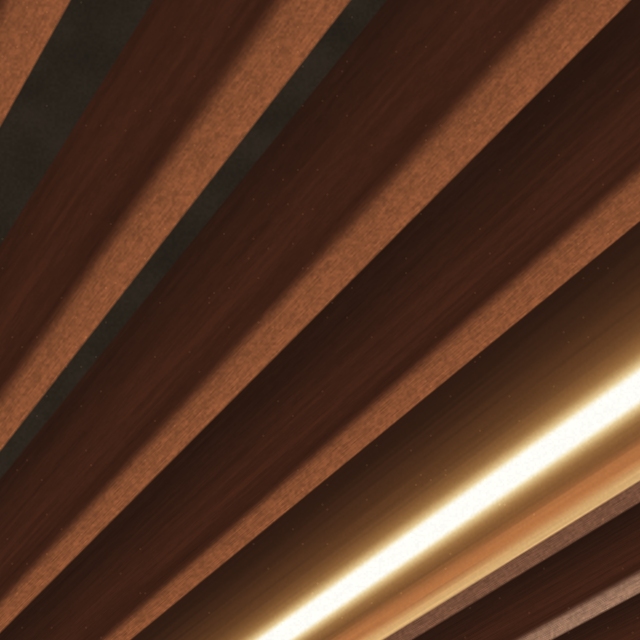
A Shadertoy shader for this texture:

```glsl
#define VANISH vec2(-1.003, -0.992)
#define FIRST_EDGE 0.558
#define SPACING 0.2195
#define LAMP_AT 4.03
#define LAMP_WIDTH 0.13
#define WOOD_DARK vec3(0.165, 0.095, 0.065)
#define WOOD_WARM vec3(0.255, 0.135, 0.088)
#define WOOD_LIT vec3(0.535, 0.315, 0.195)
#define WOOD_PALE vec3(0.60, 0.45, 0.36)
#define CONCRETE vec3(0.165, 0.138, 0.110)
#define GOLD vec3(0.84, 0.65, 0.38)
#define CREAM vec3(0.97, 0.90, 0.70)

float hash(vec2 p) {
    vec3 q = fract(vec3(p.xyx) * 0.1031);
    q += dot(q, q.yzx + 33.33);
    return fract((q.x + q.y) * q.z);
}

float noise(vec2 p) {
    vec2 i = floor(p), f = fract(p);
    f = f * f * (3.0 - 2.0 * f);
    return mix(mix(hash(i), hash(i + vec2(1, 0)), f.x),
               mix(hash(i + vec2(0, 1)), hash(i + vec2(1, 1)), f.x), f.y);
}

// Timber faces, lit slat undersides and the concrete gaps behind them
vec3 slats(float t, float aa, float dist, vec2 uv) {
    float k = floor(t), f = t - k;
    float grain = noise(vec2(t * 45.0, dist * 7.0)) - 0.5;
    float fine = noise(vec2(t * 100.0, dist * 75.0)) - 0.5;
    float speckle = noise(uv * 240.0) - 0.5;

    vec3 col = mix(WOOD_DARK, WOOD_WARM, smoothstep(0.0, 0.6, f));
    col *= 1.0 + 0.16 * grain + 0.08 * fine;
    col *= 1.0 - 0.12 * smoothstep(0.55, 0.75, f);

    float gap = 0.30 - 0.165 * k;
    float inGap = (1.0 - smoothstep(gap - aa, gap + aa, f)) * step(0.0, gap);
    vec3 concrete = CONCRETE * (0.9 + 0.2 * noise(uv * 22.0) + 0.12 * speckle);
    col = mix(col, concrete, inGap);

    float start = 0.90 - 0.055 * dist;
    float strip = smoothstep(start - 0.07, start + 0.05, f);
    strip = max(strip, 1.0 - smoothstep(0.0, 2.0 * aa, f));
    vec3 lit = mix(WOOD_LIT, WOOD_LIT * vec3(0.86, 0.98, 1.18), smoothstep(3.5, 4.8, t));
    lit = mix(lit, WOOD_PALE, smoothstep(5.2, 5.8, t));
    lit *= 0.94 + 0.08 * smoothstep(start, 1.0, f);
    lit *= 1.0 + 0.15 * fine + 0.16 * speckle;
    return mix(col, lit, strip);
}

// Bay holding the glowing tube and the slat it lights from above
vec3 lampBay(float t, float dist) {
    float grain = noise(vec2(t * 40.0, dist * 5.0)) - 0.5;
    vec3 col = mix(WOOD_DARK * 1.1, vec3(0.43, 0.27, 0.15), smoothstep(2.95, 3.9, t));
    vec3 slat = mix(vec3(0.68, 0.43, 0.25), vec3(0.86, 0.69, 0.46), smoothstep(4.58, 4.76, t));
    col = mix(col, slat, smoothstep(4.36, 4.54, t));
    col *= 1.0 + 0.12 * grain;

    float d = abs(t - LAMP_AT) / LAMP_WIDTH;
    col = mix(col, GOLD, exp(-d * d * 0.25));
    col = mix(col, CREAM, exp(-pow(d / 1.45, 4.0)));
    return mix(col, vec3(1.0, 0.995, 0.97), 1.0 - smoothstep(0.65, 1.25, d));
}

void mainImage(out vec4 fragColor, in vec2 fragCoord) {
    vec2 uv = fragCoord / iResolution.xy;

    // Rays from the vanishing point, evenly spaced in inverse slope
    vec2 p = uv - VANISH;
    float dist = length(p);
    float t = (p.x / p.y - FIRST_EDGE) / SPACING;
    float aa = fwidth(t);

    vec3 col = slats(t, aa, dist, uv);
    float bay = smoothstep(3.0 - aa, 3.0 + aa, t) - smoothstep(4.81 - aa, 4.81 + aa, t);
    col = mix(col, lampBay(t, dist), bay);

    // Sparse dust and film grain
    vec2 cell = uv * 130.0;
    float dust = step(0.985, hash(floor(cell)));
    dust *= 1.0 - smoothstep(0.1, 0.35, length(fract(cell) - 0.5));
    col += 0.06 * dust * vec3(1.0, 0.75, 0.5);
    col *= 0.98 + 0.04 * noise(uv * 300.0);

    fragColor = vec4(clamp(col, 0.0, 1.0), 1.0);
}
```
